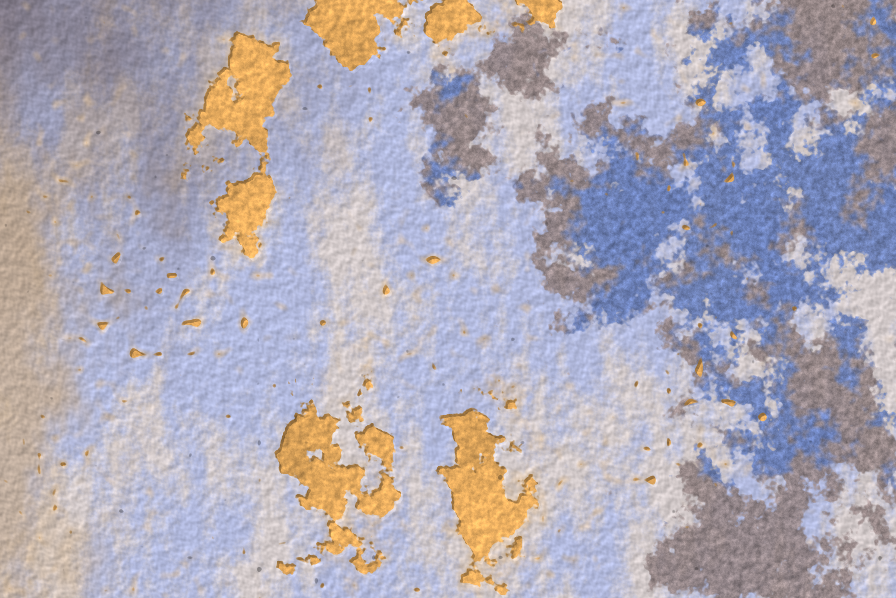
Write a WebGL 2 fragment shader that draws this texture.

```glsl
#version 300 es
precision highp float;

#define LAVENDER vec3(0.695, 0.725, 0.865)
#define PALE vec3(0.825, 0.790, 0.790)
#define OCHRE vec3(0.900, 0.670, 0.370)
#define TAN vec3(0.840, 0.725, 0.590)
#define BLUE vec3(0.390, 0.475, 0.700)
#define UMBER vec3(0.560, 0.500, 0.500)
#define GRIME vec3(0.430, 0.385, 0.410)
#define RELIEF 0.17
#define CHIP_SCALE 11.0
#define STAIN_SCALE 9.0

uniform vec2 u_resolution;
out vec4 fragColor;

// Region envelopes: centre xy, radii zw
const vec4 CHIP_REGIONS[8] = vec4[8](
  vec4(0.39, 0.80, 0.08, 0.10), vec4(0.46, 0.88, 0.09, 0.08),
  vec4(0.63, 0.98, 0.17, 0.10), vec4(0.40, 0.66, 0.06, 0.06),
  vec4(0.57, 0.21, 0.11, 0.16), vec4(0.82, 0.18, 0.08, 0.17),
  vec4(0.42, 0.57, 0.03, 0.05), vec4(0.90, 0.99, 0.08, 0.05));

const vec4 STAIN_REGIONS[8] = vec4[8](
  vec4(1.40, 0.92, 0.22, 0.24), vec4(1.04, 0.64, 0.20, 0.20),
  vec4(1.25, 0.63, 0.22, 0.24), vec4(1.43, 0.69, 0.20, 0.17),
  vec4(1.36, 0.28, 0.20, 0.25), vec4(1.27, 0.07, 0.19, 0.13),
  vec4(0.77, 0.79, 0.08, 0.11), vec4(0.88, 0.90, 0.10, 0.08));

uint scramble(uint n) {
  n = (n ^ (n >> 16)) * 0x7feb352du;
  n = (n ^ (n >> 15)) * 0x846ca68bu;
  return n ^ (n >> 16);
}

vec2 gradient(vec2 cell) {
  ivec2 c = ivec2(cell);
  uint n = scramble(uint(c.x) + scramble(uint(c.y)));
  float angle = float(n >> 8) * 6.2832 / 16777216.0;
  return vec2(cos(angle), sin(angle));
}

float gradientNoise(vec2 p) {
  vec2 i = floor(p), f = p - i;
  vec2 u = f * f * f * (f * (f * 6.0 - 15.0) + 10.0);
  vec2 e = vec2(1.0, 0.0);
  float low = mix(dot(gradient(i), f), dot(gradient(i + e), f - e), u.x);
  float high = mix(dot(gradient(i + e.yx), f - e.yx), dot(gradient(i + 1.0), f - 1.0), u.x);
  return mix(low, high, u.y);
}

float fbm(vec2 p, float gain) {
  float sum = 0.0, amplitude = 1.0;
  for (int i = 0; i < 5; i++) {
    sum += amplitude * gradientNoise(p);
    p = mat2(1.6, 1.2, -1.2, 1.6) * p + 7.3;
    amplitude *= gain;
  }
  return sum;
}

// 1 at a region's centre, 0 on its rim, negative outside
float envelope(vec2 p, vec4 regions[8]) {
  float nearest = -0.8;
  for (int i = 0; i < 8; i++)
    nearest = max(nearest, 1.0 - length((p - regions[i].xy) / regions[i].zw));
  return nearest;
}

// Positive where the paint has flaked away
float chipField(vec2 p) {
  float flakes = 0.75 * envelope(p, CHIP_REGIONS) + 0.9 * fbm(p * CHIP_SCALE, 0.55) - 0.25;
  float flecks = gradientNoise(p * 38.0 + 5.0) + 0.35 * gradientNoise(p * 3.0 + 2.0) - 0.56;
  return max(flakes, flecks);
}

float plasterHeight(vec2 p) {
  return gradientNoise(p * 48.0) + 0.6 * gradientNoise(p * 105.0 + 3.0)
    + 0.35 * gradientNoise(p * 190.0 + 9.0);
}

void main() {
  vec2 p = gl_FragCoord.xy / u_resolution.y;
  float pixel = 1.0 / u_resolution.y;
  vec2 toLight = vec2(-0.0035, 0.0045);
  float grain = fbm(p * 70.0, 0.7);

  // Worn lavender wash with faint vertical brushing
  float wash = fbm(p * vec2(6.0, 3.2), 0.62) + 0.25 * gradientNoise(p * vec2(45.0, 7.0));
  float paleness = smoothstep(-0.3, 0.4, wash + 0.16 * grain + 0.16 * (p.x - 0.8));
  vec3 color = mix(LAVENDER, PALE, paleness);

  // Grime and warm discolouration along the left
  float smudge = fbm(p * vec2(5.0, 3.0) + 20.0, 0.6);
  float corner = smoothstep(0.75, 0.0, length((p - vec2(0.0, 1.0)) * vec2(1.1, 1.0)) + 0.25 * smudge);
  color = mix(color, GRIME, 0.75 * corner);
  float warmEdge = smoothstep(0.24, 0.0, p.x + 0.22 * smudge) * smoothstep(1.0, 0.6, p.y);
  color = mix(color, TAN * 0.92, 0.75 * warmEdge);

  // Grainy blue and umber stains
  float stainNoise = fbm(p * STAIN_SCALE + 31.0, 0.72);
  float stainField = 0.9 * envelope(p, STAIN_REGIONS) + 0.75 * stainNoise + 0.12 * grain - 0.2;
  float stain = smoothstep(-0.1, 0.14, stainField);
  float blueness = fbm(p * 6.0 + 50.0, 0.7) + 0.4 - 1.7 * abs(p.y - 0.62)
    - 0.5 * smoothstep(1.0, 0.85, p.x);
  vec3 stainColor = mix(UMBER, BLUE, smoothstep(-0.2, 0.25, blueness));
  stainColor *= 1.0 + 0.22 * grain;
  color = mix(color, stainColor, 0.9 * stain);

  // Peach halos, then bare ochre under flaked paint
  float chips = chipField(p);
  float halo = smoothstep(-0.4, 0.1, chips) * smoothstep(-0.1, 0.45, smudge + 0.1);
  color = mix(color, TAN, 0.7 * halo * (1.0 - stain));
  float edge = 0.025 + 6.0 * pixel;
  float bare = smoothstep(-edge, edge, chips);
  float bareTowardLight = smoothstep(-edge, edge, chipField(p + toLight));
  vec3 ochre = OCHRE * (1.0 + 0.13 * grain + 0.12 * smudge);
  color = mix(color, ochre, bare);
  color *= 1.0 - 0.3 * bare * (1.0 - bareTowardLight);
  color += 0.06 * bareTowardLight * (1.0 - bare);

  // Raking light on rough plaster, and sparse dark pits
  float slope = plasterHeight(p) - plasterHeight(p + toLight);
  color *= 1.0 + RELIEF * slope + 0.025 * grain;
  float pits = smoothstep(0.53, 0.62, gradientNoise(p * 52.0 + 80.0));
  color *= 1.0 - 0.3 * pits;

  fragColor = vec4(clamp(color, 0.0, 1.0), 1.0);
}
```
